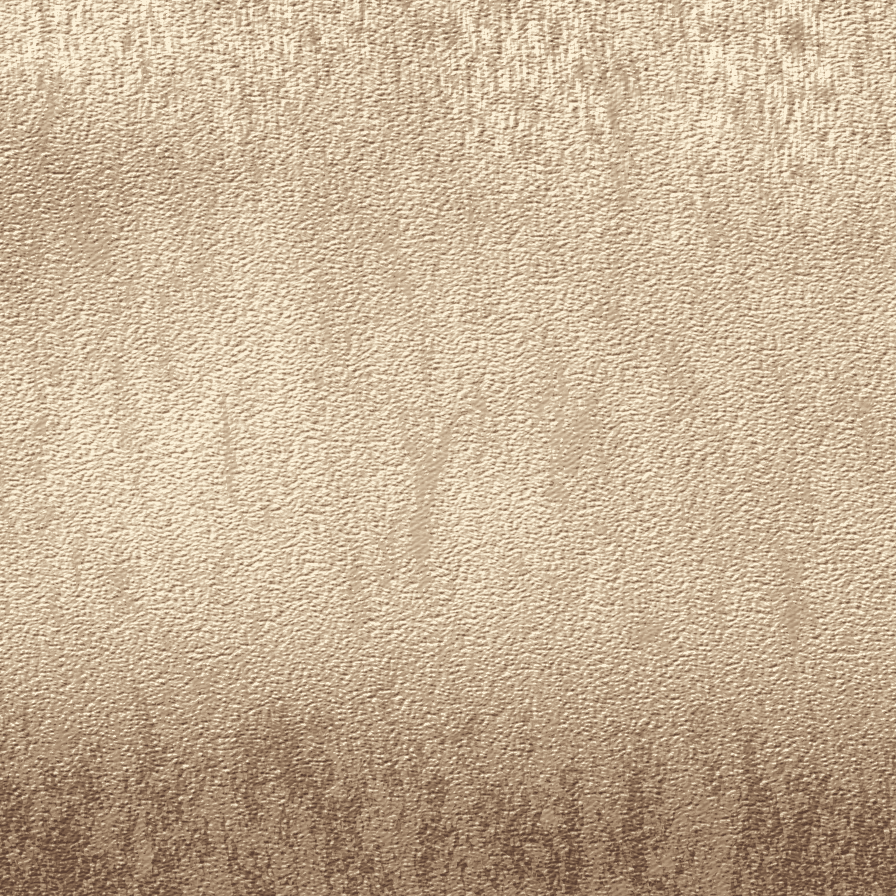
This texture is drawn by a WebGL 1 fragment shader. Its source:

```glsl
precision highp float;
// Champagne-gold embossed fabric: a soft vertical sheen over a worn, dark lower hem.
// Cellular noise gives the raised grain, long streaks and worn patches; a fine
// diagonal twill shows where the grain has rubbed flat.

uniform vec2 u_resolution;

vec2 hash2(vec2 p) {
  vec2 q = vec2(dot(p, vec2(127.1, 311.7)), dot(p, vec2(269.5, 183.3)));
  return fract(sin(q) * 43758.55);
}

// Distance to the nearest scattered cell centre.
float cells(vec2 p) {
  vec2 cell = floor(p), f = fract(p);
  float nearest = 4.0;
  for (int j = -1; j <= 1; j++) {
    for (int i = -1; i <= 1; i++) {
      vec2 o = vec2(float(i), float(j));
      vec2 d = o + hash2(cell + o) - f;
      nearest = min(nearest, dot(d, d));
    }
  }
  return sqrt(nearest);
}

// Soft elliptical spot.
float spot(vec2 p, vec2 centre, vec2 size) {
  vec2 d = (p - centre) / size;
  return exp(-dot(d, d));
}

// Upright blotches in three sizes, centred near zero.
float blotches(vec2 p) {
  p += vec2(0.006, 0.02) * sin(p.yx * vec2(31.0, 43.0) + 2.0 * sin(p * 17.0));
  p += vec2(0.003, 0.006) * sin(p.yx * vec2(97.0, 121.0));
  return 0.30 * cells(p * vec2(16.0, 4.5))
       + 0.35 * cells(p * vec2(42.0, 12.0) + 7.0)
       + 0.35 * cells(p * vec2(90.0, 36.0) + 3.0) - 0.44;
}

// Lit slope of the raised grain, light coming from above and slightly left.
float relief(vec2 p, vec2 scale) {
  vec2 q = p * scale;
  q += 0.3 * sin(q.yx * vec2(0.7, 0.9) + sin(q * 0.23));
  return cells(q + vec2(-0.2, 0.45)) - cells(q);
}

// Brown to cream, with warmer middle tones.
vec3 gold(float t) {
  t = clamp(t, -0.12, 1.05);
  vec3 c = mix(vec3(0.42, 0.31, 0.24), vec3(0.96, 0.91, 0.81), t);
  return c - vec3(0.0, 0.025, 0.05) * 4.0 * t * (1.0 - t);
}

void main() {
  vec2 p = gl_FragCoord.xy / u_resolution;
  float n = blotches(p);
  float fleck = cells(p * vec2(135.0, 75.0) + 2.0 * sin(p.yx * 19.0));
  float speck = cells(p * vec2(220.0, 150.0) + 11.0);
  float ragged = 0.55 * fleck + 0.45 * speck - 0.45;
  float top = smoothstep(0.66, 1.0, p.y + 0.12 * (p.x - 0.5));
  float hem = 1.0 - smoothstep(0.02, 0.30, p.y + 0.4 * n);

  // Broad sheen, bright through the middle and falling to the hem.
  float tone = mix(0.40, 0.75, smoothstep(0.0, 0.36, p.y));
  tone += 0.10 * spot(p, vec2(0.27, 0.56), vec2(0.10, 0.20));
  tone += 0.08 * spot(p, vec2(0.10, 0.49), vec2(0.14, 0.14));
  tone += 0.15 * spot(p, vec2(0.08, 0.95), vec2(0.13, 0.05));
  tone += 0.10 * spot(p, vec2(0.80, 0.90), vec2(0.17, 0.10));
  tone += 0.06 * spot(p, vec2(0.53, 0.49), vec2(0.11, 0.18));
  tone -= 0.13 * spot(p, vec2(0.11, 0.80), vec2(0.15, 0.06));
  tone -= 0.13 * spot(p, vec2(0.00, 0.72), vec2(0.05, 0.13));
  tone -= 0.05 * spot(p, vec2(0.42, 0.81), vec2(0.16, 0.08));
  tone -= 0.07 * spot(p, vec2(0.92, 0.73), vec2(0.10, 0.04));
  tone -= 0.04 * spot(p, vec2(0.95, 0.40), vec2(0.20, 0.20));
  tone -= 0.30 * n;

  // Worn flat areas, broken into upright scraps.
  vec2 w = p + vec2(0.006, 0.01) * sin(p.yx * vec2(53.0, 71.0) + 3.0 * sin(p * 29.0));
  float wear = spot(w, vec2(0.44, 0.63), vec2(0.028, 0.12));
  wear += spot(w, vec2(0.46, 0.42), vec2(0.028, 0.10));
  wear += spot(w, vec2(0.625, 0.53), vec2(0.028, 0.09));
  wear += 0.6 * spot(w, vec2(0.08, 0.40), vec2(0.03, 0.05));
  wear += spot(w, vec2(0.39, 0.10), vec2(0.03, 0.08));
  wear += spot(w, vec2(0.165, 0.05), vec2(0.015, 0.06));
  wear += spot(w, vec2(0.605, 0.11), vec2(0.022, 0.04));
  wear += 0.6 * spot(w, vec2(0.75, 0.03), vec2(0.06, 0.04));
  float flatness = smoothstep(0.36, 0.62, 0.52 * wear + 2.5 * n + 1.3 * ragged + 0.08 * top);
  tone = mix(tone, min(tone, 0.68), 0.7 * flatness);
  tone += 0.10 * flatness * hem;

  // Dark flecks gather along the hem.
  float shade = spot(p, vec2(0.04, 0.10), vec2(0.12, 0.12));
  shade += spot(p, vec2(0.33, 0.18), vec2(0.08, 0.07));
  shade += spot(p, vec2(0.65, 0.04), vec2(0.13, 0.06));
  shade += 0.7 * spot(p, vec2(0.92, 0.06), vec2(0.12, 0.08));
  float dark = smoothstep(-0.06, 0.14, ragged - 1.3 * n + 0.12 * shade - 0.04);
  tone -= hem * (1.0 - 0.85 * flatness) * (0.31 * dark + 0.07 * shade);

  // Crisp grain in two sizes, with pale glints on the crests.
  float grain = 0.56 * relief(p, vec2(116.0, 218.0));
  grain += 0.46 * relief(p + 0.37, vec2(195.0, 300.0));
  grain += 0.18 * smoothstep(0.18, 0.34, grain) - 0.14 * smoothstep(0.20, 0.36, -grain);
  tone += grain * (1.0 - 0.7 * flatness) * mix(1.0, 0.75, hem);
  tone += 0.09 * flatness * sin(6.2832 * (150.0 * p.y - 92.0 * p.x));

  // Long threads near the top.
  float thread = cells(vec2(p.x * 165.0 + 0.4 * sin(p.y * 40.0), p.y * 26.0));
  float gathered = 0.55 + 0.45 * sin(p.x * 14.0 + 1.6 * sin(p.x * 37.0) + 9.0 * n);
  tone += top * (0.34 * gathered * smoothstep(0.40, 0.15, thread)
               - 0.17 * smoothstep(0.45, 0.75, thread));

  gl_FragColor = vec4(gold(tone), 1.0);
}
```
